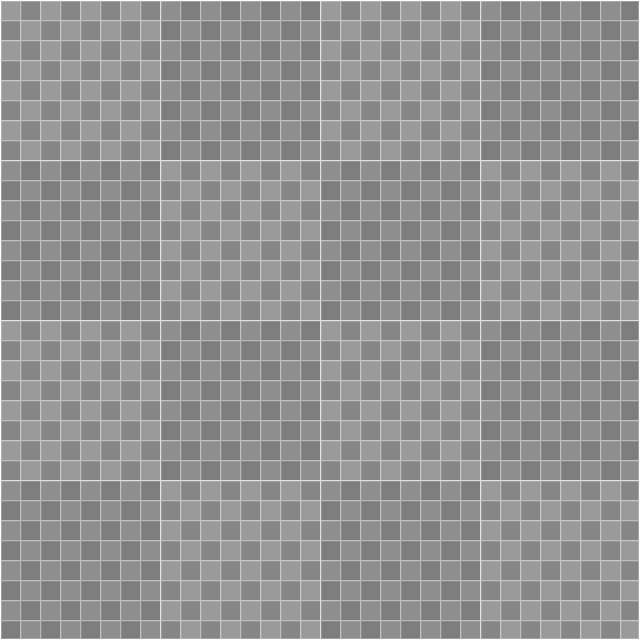
This pattern is drawn by a three.js fragment shader. Its source:

```glsl
// Grey checkerboard of 32 x 32 cells in 4 x 4 alternating blocks, ruled with pale grid lines.
varying vec2 vUv;

const float CELLS = 32.0;
const float BLOCKS = 4.0;
const float LINE_WIDTH = 1.0 / 512.0;
const float BORDER_WIDTH = 2.0 / 512.0;
const float CELL_LINE_OPACITY = 0.45;
const float BLOCK_LINE_OPACITY = 0.72;

// Smoothed square wave per axis: +1 on even steps, -1 on odd ones.
vec2 squareWave(vec2 p, float count, vec2 pixel) {
  vec2 phase = fract(p * count * 0.5 + 0.25);
  vec2 edgeDistance = (0.25 - abs(phase - 0.5)) * 2.0 / count;
  // The phase shift places the even step around phase 0.5.
  return clamp(2.0 * edgeDistance / pixel, -1.0, 1.0);
}

// 1 on even squares, 0 on odd squares.
float checker(vec2 p, float count, vec2 pixel) {
  vec2 wave = squareWave(p, count, pixel);
  return 0.5 + 0.5 * wave.x * wave.y;
}

// Coverage of evenly spaced lines in both directions.
float gridLines(vec2 p, float count, float width, vec2 pixel) {
  vec2 lineDistance = abs(fract(p * count + 0.5) - 0.5) / count;
  vec2 outer = min(lineDistance + 0.5 * pixel, vec2(0.5 * width));
  vec2 inner = max(lineDistance - 0.5 * pixel, vec2(-0.5 * width));
  vec2 coverage = clamp((outer - inner) / pixel, 0.0, 1.0);
  return max(coverage.x, coverage.y);
}

void main() {
  // Cells and blocks are counted from the upper left corner.
  vec2 p = vec2(vUv.x, 1.0 - vUv.y);
  vec2 pixel = max(fwidth(p), vec2(1e-5));

  // Fine checks, slightly darker in every other block.
  float cell = checker(p, CELLS, pixel);
  float block = checker(p, BLOCKS, pixel);
  float darkBlock = mix(0.49, 0.557, cell);
  float lightBlock = mix(0.525, 0.602, cell);
  float grey = mix(darkBlock, lightBlock, block);

  // Each line lies just inside the cell it opens.
  vec2 ruled = p - 0.5 * LINE_WIDTH;
  float cellLine = gridLines(ruled, CELLS, LINE_WIDTH, pixel);
  float blockLine = gridLines(ruled, BLOCKS, LINE_WIDTH, pixel);
  float border = gridLines(p, 1.0, BORDER_WIDTH, pixel);

  float opacity = max(CELL_LINE_OPACITY * cellLine, BLOCK_LINE_OPACITY * blockLine);
  grey = mix(grey, 1.0, max(opacity, border));

  gl_FragColor = vec4(vec3(grey), 1.0);
}
```
